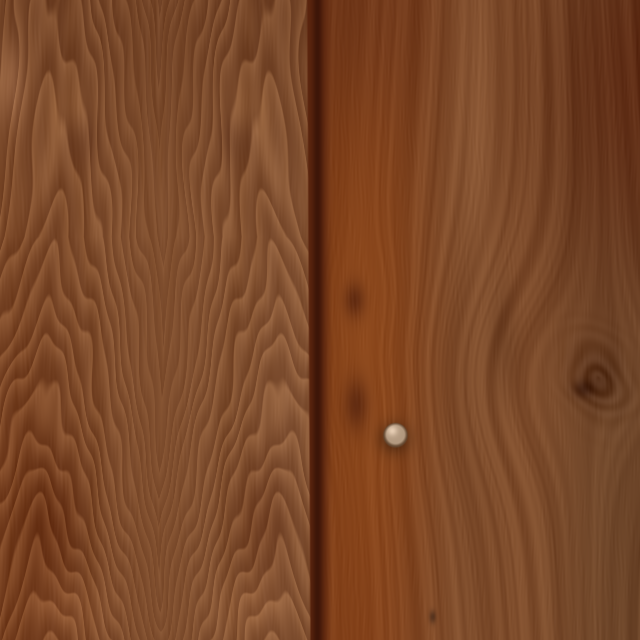
A WebGL 1 fragment shader for this texture:

```glsl
precision highp float;
// Two varnished wooden boards with a dark groove between them and a round metal pin.
// The left board mirrors stacked sawtooth arches; the right board bends layered-sine
// streaks around oval knots. Soft colour pools add stain and uneven lighting.
uniform vec2 u_resolution;

// Soft elliptical falloff: 1 at the centre, fading by the given radii.
float pool(vec2 p, vec2 centre, vec2 radii) {
  vec2 d = (p - centre) / radii;
  return exp(-dot(d, d));
}

float disc(vec2 p, vec2 centre, float radius, float soft) {
  return 1.0 - smoothstep(radius - soft, radius + soft, length(p - centre));
}

// Irregular lines running along y, roughly in -1..1.
float streaks(float g, float y) {
  float a = sin(g * 88.0 + 2.2 * sin(g * 37.0) + 0.5 * sin(y * 4.0));
  float b = sin(g * 213.0 + 2.0 * sin(g * 61.0 + 1.0) + 0.7 * sin(y * 5.0 + g * 9.0));
  float c = sin(g * 437.0 + 3.0 * sin(g * 93.0) + sin(y * 7.0));
  return 0.38 * a + 0.36 * b + 0.26 * c;
}

// Fine broken fibres, roughly in -1..1.
float fibres(vec2 p) {
  float a = sin(p.x * 811.0 + 3.0 * sin(p.y * 23.0 + p.x * 67.0));
  float b = sin(p.x * 1130.0 + 2.0 * sin(p.y * 41.0 - p.x * 113.0));
  return 0.5 * (a + b) * (0.6 + 0.4 * sin(p.y * 57.0 + p.x * 190.0));
}

// Layered sines that make the arch edges uneven.
float ripple(vec2 p) {
  return 0.016 * sin(p.x * 76.0 + 3.0 * sin(p.y * 9.0))
       + 0.009 * sin(p.x * 171.0 + p.y * 22.0)
       + 0.012 * sin(p.y * 31.0 + p.x * 24.0);
}

// Pushes the grain coordinate outward around a knot.
float bend(vec2 p, vec2 centre, vec2 radii, float strength) {
  return (centre.x - p.x) * strength * pool(p, centre, radii);
}

vec3 leftBoard(vec2 p) {
  float side = abs(p.x - 0.252 + 0.004 * sin(p.y * 9.0));
  float fromAxis = side - 0.178 - 0.012 * sin(p.y * 6.0);
  float climb = p.y - 0.62 * max(0.0, p.y - 0.63);
  float level = climb + 1.7 * sqrt(fromAxis * fromAxis + 0.0003)
              + 11.0 * fromAxis * fromAxis + ripple(vec2(side, p.y));
  float phase = fract(level * 15.5 + 0.35);
  float band = pow(phase, 1.4) * (1.0 - smoothstep(0.86, 1.0, phase));
  float centreFade = smoothstep(0.0, 0.10, side);

  vec3 col = mix(vec3(0.45, 0.265, 0.15), vec3(0.495, 0.305, 0.18), smoothstep(1.0, 0.65, p.y));
  col = mix(col, vec3(0.45, 0.225, 0.10), 0.75 * pool(p, vec2(0.0, 0.12), vec2(0.15, 0.5)));
  col += vec3(0.15, 0.135, 0.105) * (band - 0.28) * mix(0.45, 1.0, centreFade);
  col += 0.018 * streaks(side * 1.2 + 0.02 * sin(p.y * 5.0), p.y);

  // Pale and reddish figure repeated on both mirrored halves.
  vec2 q = vec2(side, p.y);
  col += vec3(0.08, 0.07, 0.05) * pool(q, vec2(0.145, 0.825), vec2(0.035, 0.055));
  col -= vec3(0.07, 0.06, 0.04) * pool(q, vec2(0.125, 0.785), vec2(0.03, 0.04));
  col -= vec3(0.05, 0.055, 0.045) * pool(q, vec2(0.16, 0.18), vec2(0.045, 0.09));
  col += vec3(0.05, 0.04, 0.03) * pool(q, vec2(0.14, 0.05), vec2(0.06, 0.05));
  col += vec3(0.10, 0.09, 0.08) * pool(p, vec2(0.018, 0.87), vec2(0.022, 0.07));
  col += vec3(0.035) * pool(p, vec2(0.46, 0.35), vec2(0.05, 0.4));
  return col + 0.012 * fibres(p);
}

vec3 rightBoard(vec2 p) {
  vec2 upperKnot = vec2(0.554, 0.531);
  vec2 lowerKnot = vec2(0.557, 0.368);
  vec2 sideKnot = vec2(0.935, 0.41);
  float g = p.x + 0.012 * sin(p.y * 5.0 + p.x * 8.0);
  g += bend(p, upperKnot, vec2(0.07, 0.09), 0.75);
  g += bend(p, lowerKnot, vec2(0.07, 0.09), 0.75);
  g += bend(p, sideKnot, vec2(0.20, 0.17), 0.78);
  float grain = streaks(g, p.y);

  // Stain: orange at the groove, tan in the middle, dark red at upper right.
  vec3 col = mix(vec3(0.50, 0.245, 0.095), vec3(0.50, 0.305, 0.175), smoothstep(0.56, 0.74, p.x));
  col = mix(col, vec3(0.42, 0.265, 0.155), smoothstep(0.80, 0.98, p.x));
  col = mix(col, vec3(0.36, 0.155, 0.065), 0.85 * pool(p, vec2(1.0, 0.88), vec2(0.15, 0.32)));
  col = mix(col, vec3(0.41, 0.20, 0.095), 0.75 * pool(p, vec2(0.56, 1.0), vec2(0.14, 0.22)));
  col = mix(col, vec3(0.57, 0.295, 0.11), 0.6 * pool(p, vec2(0.57, 0.42), vec2(0.07, 0.35)));
  col += vec3(0.06, 0.055, 0.045) * pool(p, vec2(0.752, 0.77), vec2(0.03, 0.30));
  col -= vec3(0.07, 0.055, 0.04) * pool(p, vec2(0.785, 0.47), vec2(0.025, 0.09));
  col += vec3(0.046, 0.042, 0.034) * grain * mix(0.6, 1.0, smoothstep(0.53, 0.65, p.x));

  // Oval knots near the groove.
  float ovals = pool(p, upperKnot, vec2(0.016, 0.027)) + pool(p, lowerKnot, vec2(0.019, 0.040));
  col = mix(col, vec3(0.35, 0.15, 0.06), 0.8 * min(ovals, 1.0));

  // Tilted ringed knot at the right, with a dark crescent at its lower left.
  vec2 d = p - sideKnot;
  d = vec2(0.86 * d.x + 0.5 * d.y, 0.86 * d.y - 0.5 * d.x) / vec2(0.036, 0.052);
  float r = length(d);
  float rings = sin(r * 11.0 + 1.2 * sin(d.x * 2.0 + d.y * 3.0));
  col += vec3(0.04) * rings * exp(-0.55 * r * r);
  col -= vec3(0.09, 0.075, 0.055) * exp(-r * r);
  col -= vec3(0.15, 0.12, 0.08) * pool(p, vec2(0.911, 0.392), vec2(0.017, 0.014));
  col -= vec3(0.20, 0.12, 0.06) * pool(p, vec2(0.676, 0.036), vec2(0.005, 0.010));
  return col + 0.014 * fibres(p + 0.3);
}

void main() {
  vec2 p = gl_FragCoord.xy / u_resolution;
  float soft = 1.2 / u_resolution.y;

  // Boards and groove.
  float edge = 0.480 + 0.005 * (1.0 - p.y);
  vec3 groove = mix(vec3(0.36, 0.145, 0.055), vec3(0.24, 0.085, 0.03), pool(p, vec2(0.496, p.y), vec2(0.008, 1.0)));
  vec3 col = mix(groove, rightBoard(p), smoothstep(0.500, 0.522, p.x));
  col = mix(leftBoard(p), col, smoothstep(edge - soft, edge + soft, p.x));

  // Pin with shadow, dark rim and bright face.
  vec2 pin = vec2(0.618, 0.320);
  col *= 1.0 - 0.4 * pool(p, pin - vec2(0.002, 0.005), vec2(0.023));
  col = mix(col, vec3(0.40, 0.29, 0.20), disc(p, pin, 0.0190, soft));
  vec3 face = vec3(0.70, 0.60, 0.50) + 0.2 * pool(p, pin + vec2(-0.005, 0.007), vec2(0.008));
  col = mix(col, face, disc(p, pin + vec2(0.0, 0.001), 0.0160, soft * 1.5));

  gl_FragColor = vec4(clamp(col, 0.0, 1.0), 1.0);
}
```
